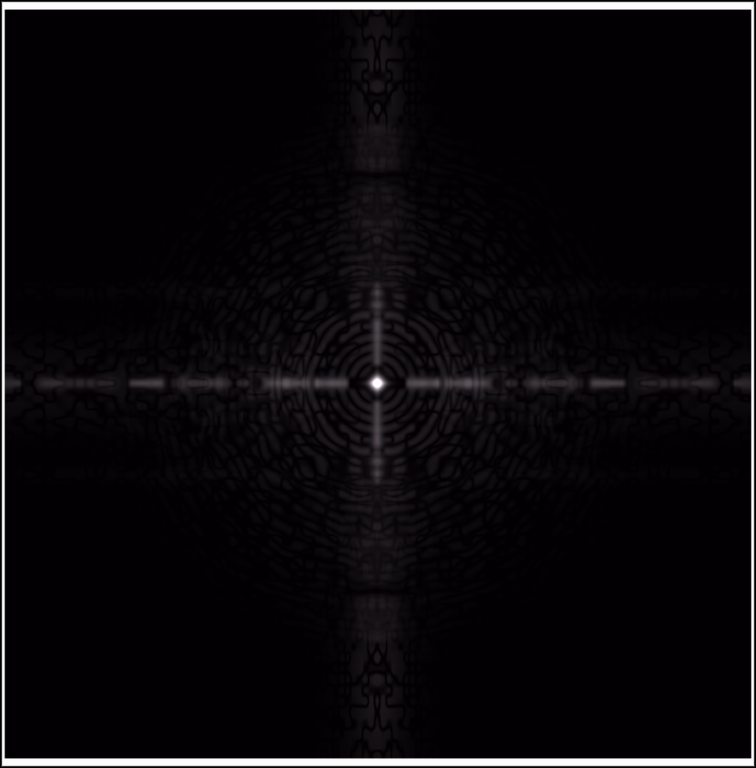
Give the GLSL for this background, as a WebGL 1 fragment shader.

```glsl
precision highp float;
// A dark diffraction pattern: a bright core, a broken horizontal streak, a soft
// vertical column and rippled rings, inside a thin white frame. Mirrored noise
// is folded around zero, so that the speckle is cut by dark contour lines.
uniform vec2 u_resolution;

// All lengths are in canvas heights.
const vec2 CENTER = vec2(-0.001, 0.001);
const vec3 BACKGROUND = vec3(0.008, 0.0, 0.008);
const vec3 LIGHT = vec3(1.0, 0.93, 0.98);
const vec3 WHITE = vec3(0.99);
const float FRAME_OUTER = 0.0025;
const vec2 FRAME_INNER = vec2(0.0062, 0.0125);
const float CORE_RADIUS = 0.0085;
const float RING_SPACING = 0.0135;
const float RING_LEVEL = 0.19;
const float RING_DECAY = 0.15;
const float STREAK_WIDTH = 0.0075;
const float SPINE_WIDTH = 0.007;
const float COLUMN_WIDTH = 0.032;
const float COLUMN_GAP = 0.271;
const float BAND_WIDTH = 0.06;
const float BAND_LEVEL = 0.055;

float hash(vec2 p) {
  vec3 q = fract(p.xyx * 0.1031);
  q += dot(q, q.yzx + 33.33);
  return fract((q.x + q.y) * q.z);
}

float noise(vec2 p) {
  vec2 i = floor(p), f = fract(p);
  f = f * f * (3.0 - 2.0 * f);
  return mix(mix(hash(i), hash(i + vec2(1, 0)), f.x),
             mix(hash(i + vec2(0, 1)), hash(i + vec2(1, 1)), f.x), f.y);
}

// Speckle with dark contours where the noise crosses its middle.
float speckle(vec2 p) {
  return min(abs(noise(p) * 2.0 - 1.0) * 1.9, 1.0);
}

float gauss(float x, float width) {
  return exp(-x * x / (width * width));
}

// Soft segment from a to b.
float lobe(float x, float a, float b) {
  float t = (2.0 * x - a - b) / (b - a);
  return smoothstep(0.0, 0.55, 1.0 - t * t);
}

// Broken rings, strongest along the diagonals near the core.
float rings(vec2 a, float r) {
  float wobble = smoothstep(0.035, 0.12, r) * 3.2 * (noise(a * 42.0) - 0.5);
  float ripple = abs(sin(3.14159 * r / RING_SPACING + wobble));
  float grain = mix(0.75, speckle(a * 68.0 + 7.0), smoothstep(0.025, 0.08, r));
  float fade = exp(-r / RING_DECAY) * (1.0 - smoothstep(0.22, 0.46, r));
  float axisGap = smoothstep(0.003, 0.012, min(a.x, a.y));
  return RING_LEVEL * ripple * grain * fade * mix(axisGap, 1.0, smoothstep(0.03, 0.1, r));
}

float streak(vec2 a) {
  float s = 0.32 * lobe(a.x, 0.034, 0.086) + 0.22 * lobe(a.x, 0.082, 0.155);
  s += 0.07 * lobe(a.x, 0.160, 0.186) + 0.15 * lobe(a.x, 0.186, 0.272);
  s += 0.18 * lobe(a.x, 0.274, 0.326) + 0.12 * lobe(a.x, 0.330, 0.450);
  s += 0.13 * lobe(a.x, 0.462, 0.492);
  return s * gauss(a.y, STREAK_WIDTH) * (0.75 + 0.4 * noise(a * vec2(70.0, 120.0)));
}

float column(vec2 a) {
  float spine = 0.27 * lobe(a.y, 0.018, 0.088) + 0.12 * lobe(a.y, 0.086, 0.136);
  float stripes = 0.55 + 0.5 * noise(a * vec2(150.0, 28.0));
  float mottle = speckle(a * vec2(130.0, 70.0));
  float level = 0.062 * lobe(a.y, 0.06, 0.275) + 0.085 * lobe(a.y, 0.268, 0.342);
  float outer = 0.08 * smoothstep(0.32, 0.36, a.y) * (1.0 - 0.5 * smoothstep(0.4, 0.5, a.y));
  float gap = 1.0 - 0.7 * gauss(a.y - COLUMN_GAP, 0.005);
  float body = (level * stripes + outer * mottle) * gauss(a.x, COLUMN_WIDTH);
  float fringe = 0.025 * mottle * gauss(a.x, 0.075) * smoothstep(0.05, 0.15, a.y);
  return spine * gauss(a.x, SPINE_WIDTH) + (body + fringe) * gap;
}

// Faint speckle along the streak, with a dotted row above and below.
float band(vec2 a) {
  float rows = gauss(a.y, BAND_WIDTH) + 0.35 * gauss(a.y - 0.12, 0.012);
  float clear = smoothstep(0.04, 0.12, a.x);
  return BAND_LEVEL * rows * clear * speckle(a * vec2(75.0, 100.0) + 19.0);
}

void main() {
  float px = 1.0 / u_resolution.y;
  vec2 canvas = (gl_FragCoord.xy - 0.5 * u_resolution) * px;
  vec2 a = abs(canvas - CENTER);
  float r = length(a);

  // Light adds up around the dark gap that encloses the core.
  float light = rings(a, r) + streak(a) + column(a) + band(a);
  light *= smoothstep(0.008, 0.026, r);
  light += 1.15 * gauss(r, CORE_RADIUS);
  light += 0.22 * gauss(a.x, 0.004) * gauss(a.y, 0.018);
  light += 0.22 * gauss(a.y, 0.004) * gauss(a.x, 0.018);
  vec3 color = BACKGROUND + LIGHT * max(light - 0.006, 0.0);

  // White frame with a thin black margin.
  vec2 edge = 0.5 * u_resolution * px - abs(canvas);
  vec2 inside = smoothstep(FRAME_INNER - px, FRAME_INNER + px, edge);
  float margin = smoothstep(FRAME_OUTER - px, FRAME_OUTER + px, min(edge.x, edge.y));
  color = mix(WHITE, color, inside.x * inside.y) * margin;
  gl_FragColor = vec4(min(color, 1.0), 1.0);
}
```
